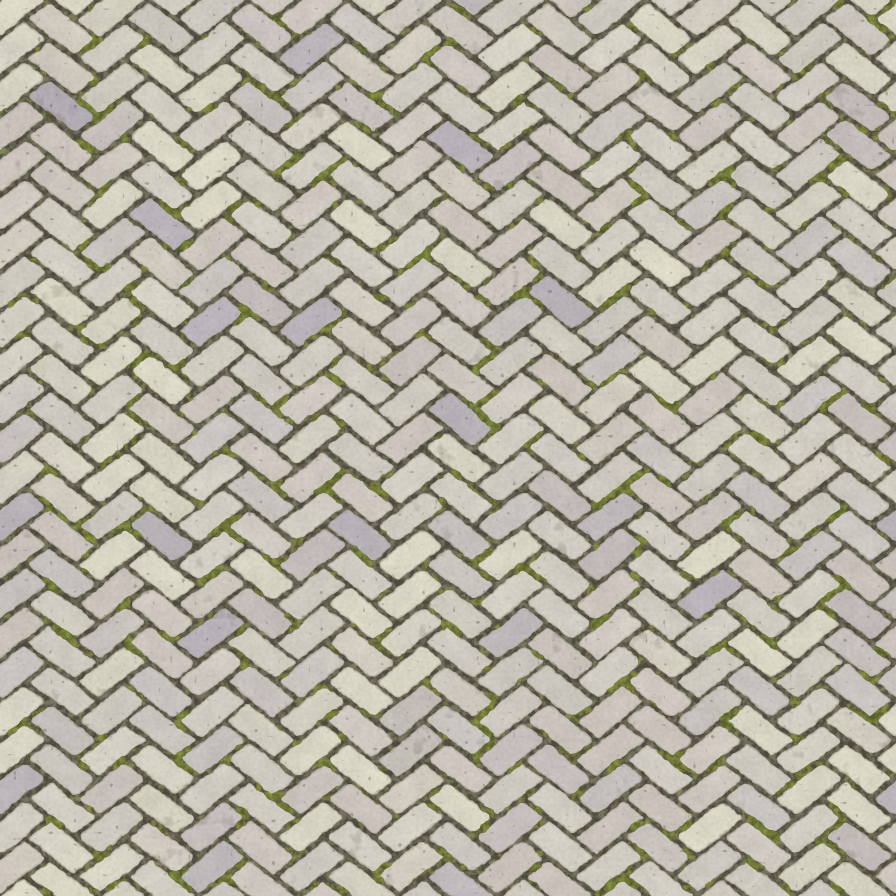
Reproduce this texture procedurally as a WebGL 1 fragment shader.

```glsl
precision highp float;
// Pale weathered paving bricks in a flattened herringbone, with mossy earth joints.
uniform vec2 u_resolution;

const vec2 REPEATS = vec2(9.0, 23.0);   // zigzags across, bricks stacked down
const float JOINT = 0.070;              // half joint width, in brick widths
const float JITTER = 0.022;             // shift of each brick
const float ROUGHNESS = 0.050;          // raggedness of brick edges
const float MOSS_LEVEL = 0.10;          // higher means less moss
const vec3 STONE = vec3(0.815, 0.800, 0.762);
const vec3 CREAM = vec3(0.845, 0.835, 0.765);
const vec3 ROSE = vec3(0.795, 0.758, 0.735);
const vec3 LAVENDER = vec3(0.685, 0.665, 0.710);
const vec3 WORN_EDGE = vec3(0.64, 0.62, 0.56);
const vec3 EARTH_DARK = vec3(0.30, 0.29, 0.24);
const vec3 EARTH_LIGHT = vec3(0.47, 0.46, 0.38);
const vec3 SAND = vec3(0.59, 0.58, 0.45);
const vec3 MOSS = vec3(0.44, 0.48, 0.20);

vec2 hash2(vec2 p) {
  vec3 q = fract(p.xyx * vec3(0.1031, 0.1030, 0.0973));
  q += dot(q, q.yzx + 33.33);
  return fract((q.xx + q.yz) * q.zy);
}

float corner(vec2 cell, vec2 f, vec2 offset, vec2 period) {
  float angle = 6.28318 * hash2(mod(cell + offset, period) + 0.37).x;
  return dot(vec2(cos(angle), sin(angle)), f - offset);
}

// Gradient noise, about -0.7 to 0.7, wrapping over the unit square
float noise(vec2 uv, vec2 period) {
  vec2 p = uv * period;
  vec2 c = floor(p);
  vec2 f = p - c;
  vec2 s = f * f * f * (f * (f * 6.0 - 15.0) + 10.0);
  float low = mix(corner(c, f, vec2(0.0), period), corner(c, f, vec2(1.0, 0.0), period), s.x);
  float high = mix(corner(c, f, vec2(0.0, 1.0), period), corner(c, f, vec2(1.0), period), s.x);
  return mix(low, high, s.y);
}

float fbm(vec2 uv, float frequency) {
  float sum = 0.0;
  float gain = 1.0;
  for (int i = 0; i < 3; i++) {
    sum += gain * noise(uv, vec2(frequency));
    frequency *= 2.0;
    gain *= 0.55;
  }
  return sum;
}

float roundedBox(vec2 p, vec2 halfSize, float radius) {
  vec2 q = abs(p) - halfSize + radius;
  return length(max(q, 0.0)) + min(max(q.x, q.y), 0.0) - radius;
}

// Offset from the brick centre in xy (x along the brick), wrapped brick id in zw
vec4 herringbone(vec2 p) {
  vec2 cell = floor(p);
  float k = mod(cell.x - cell.y + 0.5, 4.0);
  bool along = k < 2.0;
  vec2 centre = cell;
  if (along) centre += vec2(k < 1.0 ? 1.0 : 0.0, 0.5);
  else centre += vec2(0.5, k > 3.0 ? 1.0 : 0.0);
  vec2 id = mod(vec2(centre.x - centre.y, centre.x + centre.y), REPEATS * vec2(4.0, 2.0));
  vec2 offset = p - centre;
  return vec4(along ? offset : offset.yx, id);
}

void main() {
  vec2 uv = gl_FragCoord.xy / u_resolution;
  vec2 grid = uv * REPEATS * vec2(2.0, 1.0);
  float pixel = length(REPEATS * vec2(2.0, 1.0)) / min(u_resolution.x, u_resolution.y);

  // Hand laid bricks
  vec2 warp = vec2(noise(uv, vec2(17.0)), noise(uv, vec2(19.0))) * 0.07;
  vec4 brick = herringbone(vec2(grid.x + grid.y, grid.y - grid.x) + warp);
  vec2 shift = hash2(brick.zw + 3.1);
  vec2 shape = hash2(brick.zw + 61.7);
  vec2 tone = hash2(brick.zw + 127.3);
  vec2 wear = hash2(brick.zw + 201.9);
  vec2 p = brick.xy - (shift - 0.5) * 2.0 * JITTER;
  p.y += p.x * (shape.x - 0.5) * 0.045;
  vec2 halfSize = vec2(1.0, 0.5) - JOINT - (shape.yx - 0.5) * 0.035;
  float ragged = noise(uv, vec2(83.0)) + 0.7 * noise(uv, vec2(191.0));
  float d = roundedBox(p, halfSize, mix(0.07, 0.20, wear.x)) + ROUGHNESS * ragged;

  // Stone colour, patina, grain and pits
  float drift = noise(uv, vec2(4.0));
  vec3 stone = mix(STONE, CREAM, smoothstep(0.35, 0.85, tone.x - drift * 0.5));
  stone = mix(stone, ROSE, smoothstep(0.50, 0.95, tone.y + drift * 0.6) * 0.85);
  stone = mix(stone, LAVENDER, 0.28 * smoothstep(0.65, 0.9, shift.x));
  stone = mix(stone, LAVENDER, 0.75 * smoothstep(0.93, 0.98, wear.y));
  float patina = fbm(uv + shift.yx, 38.0);
  float grain = noise(uv, vec2(233.0));
  stone *= 1.0 + 0.045 * patina + 0.045 * grain + 0.035 * (shape.y - 0.5);
  stone *= 1.0 - 0.13 * smoothstep(0.2, 0.7, patina) * step(0.78, shape.x);
  stone *= 1.0 - 0.20 * smoothstep(0.40, 0.58, noise(uv, vec2(149.0)));
  float edge = smoothstep(-0.075, 0.005, d + 0.03 * patina);
  stone = mix(stone, WORN_EDGE, edge * 0.75);

  // Earth, sand and moss in the joints
  float crumbs = fbm(uv, 127.0);
  vec3 joint = mix(EARTH_DARK, EARTH_LIGHT, smoothstep(-0.5, 0.6, crumbs));
  joint = mix(joint, SAND, smoothstep(0.28, 0.65, noise(uv, vec2(97.0))) * 0.8);
  float growth = fbm(uv, 23.0) + 0.25 * crumbs;
  float moss = smoothstep(MOSS_LEVEL, MOSS_LEVEL + 0.35, growth);
  joint = mix(joint, MOSS * (1.0 + 0.35 * crumbs), moss * 0.85);

  float cover = d + 0.045 * moss;
  float blur = max(pixel * 0.7, 0.018);
  gl_FragColor = vec4(mix(stone, joint, smoothstep(-blur, blur, cover)), 1.0);
}
```
